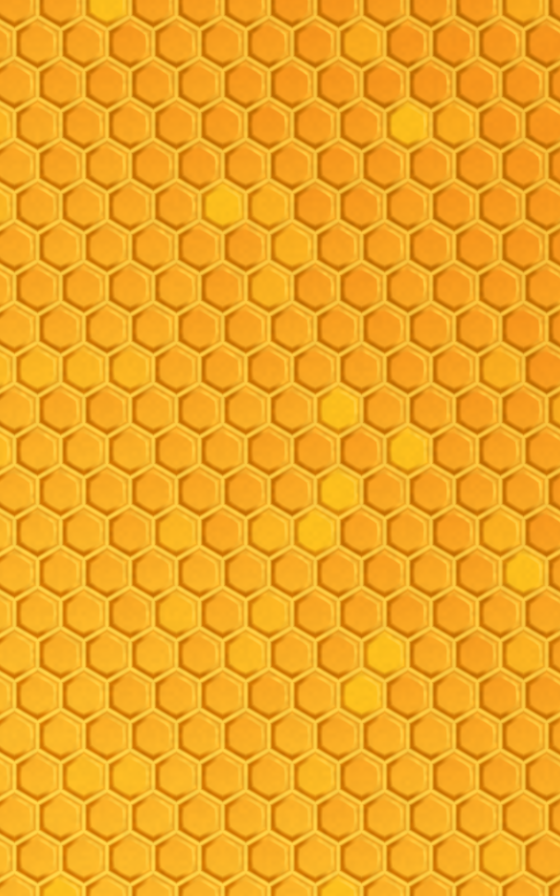
Reproduce this pattern procedurally as a Shadertoy shader.

```glsl
#define CELLS_ACROSS 12.1
#define GRID_ORIGIN vec2(0.812, 0.818)
#define ROW_SQUEEZE 0.984
#define WALL_HALF 0.043
#define BEVEL_INNER 0.132
#define SHADOW_DIR vec2(-0.88, -0.47)
#define WALL_COLOR vec3(0.995, 0.815, 0.275)
#define SHADE_COLOR vec3(0.785, 0.445, 0.005)
#define LIT_COLOR vec3(0.97, 0.73, 0.20)
#define AMBER vec3(0.965, 0.585, 0.11)
#define HONEY vec3(0.985, 0.725, 0.165)
#define GOLD vec3(0.99, 0.76, 0.11)

float hash(vec2 p) {
    return fract(sin(dot(p, vec2(127.1, 311.7))) * 43758.5453);
}

float valueNoise(vec2 p) {
    vec2 i = floor(p), f = fract(p);
    f = f * f * (3.0 - 2.0 * f);
    return mix(mix(hash(i), hash(i + vec2(1, 0)), f.x),
               mix(hash(i + vec2(0, 1)), hash(i + vec2(1, 1)), f.x), f.y);
}

// Offset from the centre of the nearest pointy-top hexagon
vec2 hexLocal(vec2 p) {
    vec2 period = vec2(1.0, 1.73205);
    vec2 a = mod(p + 0.5 * period, period) - 0.5 * period;
    vec2 b = mod(p, period) - 0.5 * period;
    return dot(a, a) < dot(b, b) ? a : b;
}

// Hexagonal radius, 0.5 on the cell border
float hexRadius(vec2 p) {
    p = abs(p);
    return max(p.x, dot(p, vec2(0.5, 0.86603)));
}

void mainImage(out vec4 fragColor, in vec2 fragCoord) {
    vec2 uv = fragCoord / iResolution.xy;
    vec2 p = fragCoord / iResolution.x * CELLS_ACROSS - GRID_ORIGIN;
    p.y *= ROW_SQUEEZE;
    float soft = 0.027 + 0.5 * CELLS_ACROSS / iResolution.x;

    vec2 local = hexLocal(p);
    vec2 id = round((p - local) / vec2(0.5, 0.86603));
    float inset = 0.5 - hexRadius(local);
    float roundInset = 0.5 - mix(hexRadius(local), length(local), 0.35);
    float facing = dot(local / max(length(local), 0.001), SHADOW_DIR);
    float grain = valueNoise(p * 10.0) - 0.5;

    // Face: diagonal warmth, slight tone per cell, a few golden cells
    float warmth = clamp(1.1 - dot(uv, vec2(0.5, 0.7)), 0.0, 1.0);
    float tone = hash(id);
    float glow = 0.25 * (tone - 0.5) - 0.4 * local.y + 0.2 * local.x;
    vec3 face = mix(AMBER, HONEY, clamp(warmth + glow, 0.0, 1.0));
    float golden = 0.35 * step(0.9, tone) + 0.5 * step(0.965, tone);
    face = mix(face, GOLD, golden);
    face *= 1.0 + 0.03 * grain;

    // Bevel: broad shadow at left and below, pale slope opposite
    float shadowed = smoothstep(-0.4, 0.35, facing);
    vec3 shade = SHADE_COLOR * mix(0.96, 1.05, warmth);
    vec3 slope = mix(mix(face, LIT_COLOR, 0.5), shade, shadowed);
    slope = mix(slope, face, 0.3 * golden);
    slope *= 1.0 + 0.08 * grain;
    float bevel = 1.0 - smoothstep(BEVEL_INNER - 0.055, BEVEL_INNER + 0.05, roundInset);
    vec3 color = mix(face, slope, bevel);

    // Thin crease under the wall on the lit side
    float crease = 1.0 - smoothstep(WALL_HALF, WALL_HALF + 0.07, inset);
    color = mix(color, shade, 0.35 * crease * (1.0 - shadowed));

    // Glint along the upper right inner rim, broken by grain
    float rim = 1.0 - smoothstep(0.0, 0.02 + soft, abs(roundInset - BEVEL_INNER));
    float glint = smoothstep(0.3, 0.9, -facing) * (0.65 + 0.5 * grain);
    color = mix(color, WALL_COLOR, rim * glint);

    // Wax wall
    vec3 wall = WALL_COLOR * mix(vec3(0.98, 0.91, 0.82), vec3(1.0, 1.01, 1.02), warmth);
    wall *= 1.0 + 0.04 * grain;
    float wallMask = 1.0 - smoothstep(WALL_HALF - soft, WALL_HALF + soft, inset);
    color = mix(color, wall, wallMask);

    fragColor = vec4(clamp(color, 0.0, 1.0), 1.0);
}
```
